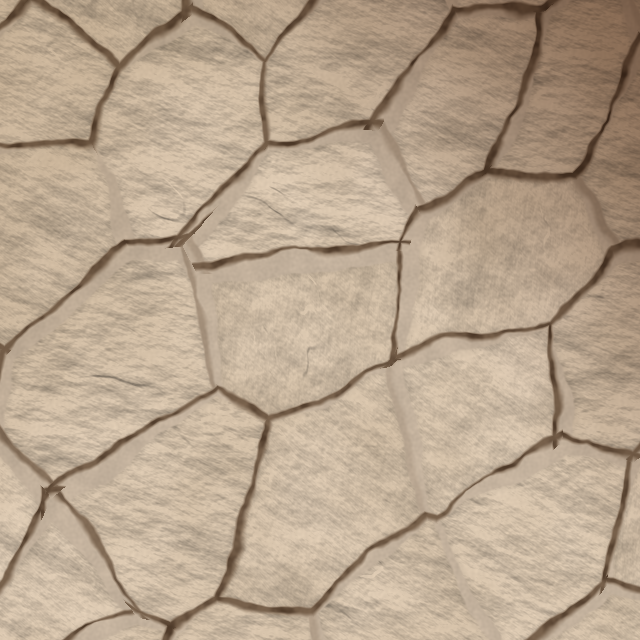
A WebGL 2 fragment shader for this texture:

```glsl
#version 300 es
precision highp float;
// Rough-hewn sandstone wall: irregular stones, pale mortar, shadowed joints.

uniform vec2 u_resolution;
out vec4 fragColor;

const vec3 PALE_STONE = vec3(0.83, 0.76, 0.675);
const vec3 WARM_STONE = vec3(0.755, 0.68, 0.585);
const vec3 MORTAR = vec3(0.765, 0.695, 0.615);
const vec3 BROWN_SHADE = vec3(0.45, 0.36, 0.275);
const vec3 DEEP_SHADE = vec3(0.27, 0.19, 0.125);
const vec2 SHADE_DIR = vec2(0.35, -0.937);               // where shadows fall
const mat2 TO_CELLS = mat2(2.17, -3.82, 2.73, 3.04);     // slanted, stretched grid

struct Stone { vec2 cell; float edge; float shadow; };

vec2 hash2(vec2 p) {
  vec3 h = fract(p.xyx * vec3(0.1031, 0.1030, 0.0973));
  h += dot(h, h.yzx + 33.33);
  return fract((h.xx + h.yz) * h.zy);
}

float corner(vec2 cell, vec2 offset) {
  return dot(hash2(cell) * 2.0 - 1.0, offset);
}

float gradientNoise(vec2 p) {
  vec2 i = floor(p), f = fract(p);
  vec2 u = f * f * f * (f * (f * 6.0 - 15.0) + 10.0);
  vec2 e = vec2(1.0, 0.0);
  float low = mix(corner(i, f), corner(i + e.xy, f - e.xy), u.x);
  float high = mix(corner(i + e.yx, f - e.yx), corner(i + e.xx, f - e.xx), u.x);
  return mix(low, high, u.y);
}

float fbm(vec2 p, int octaves) {
  float sum = 0.0, amp = 1.0;
  for (int i = 0; i < octaves; i++) {
    sum += amp * gradientNoise(p);
    p = mat2(1.6, 1.2, -1.2, 1.6) * p + 17.3;
    amp *= 0.5;
  }
  return sum;
}

mat2 rotation(float a) {
  return mat2(cos(a), sin(a), -sin(a), cos(a));
}

// Dark band below the upper stone; s runs across the joint, 0 at its centre
float shadowBand(float s, float gap, float width, float soft) {
  float start = smoothstep(-gap - soft, -gap + soft, s);
  return start * (1.0 - smoothstep(-gap + 0.55 * width, -gap + 1.5 * width, s));
}

// Voronoi stone with distance to its joint and the shadow lying in it
Stone findStone(vec2 p, float gap, float width, float soft) {
  vec2 q = TO_CELLS * p, base = floor(q), nearCell = base, nearest = vec2(9.0);
  for (int y = -1; y <= 1; y++)
    for (int x = -1; x <= 1; x++) {
      vec2 cell = base + vec2(x, y);
      vec2 r = cell + 0.06 + 0.88 * hash2(cell + 41.0) - q;
      if (dot(r, r) < dot(nearest, nearest)) { nearest = r; nearCell = cell; }
    }
  Stone stone = Stone(nearCell, 9.0, 0.0);
  for (int y = -2; y <= 2; y++)
    for (int x = -2; x <= 2; x++) {
      if (x == 0 && y == 0) continue;
      vec2 cell = nearCell + vec2(x, y);
      vec2 r = cell + 0.06 + 0.88 * hash2(cell + 41.0) - q;
      vec2 across = normalize(r - nearest);
      vec2 normal = across * TO_CELLS;
      float d = dot(0.5 * (r + nearest), across) / length(normal);
      float facing = dot(normalize(normal), SHADE_DIR);
      float s = facing > 0.0 ? -d : d;
      float band = shadowBand(s, gap, width, soft) * smoothstep(0.02, 0.4, abs(facing));
      stone.edge = min(stone.edge, d);
      stone.shadow = max(stone.shadow, band);
    }
  return stone;
}

// Height of a split face: layered grain plus broken ledges
float relief(vec2 p, float ledgeAmount) {
  float t = 3.0 * fbm(p * 4.5, 4);
  float ledge = floor(t) + smoothstep(0.0, 0.16, fract(t));
  return fbm(p * 7.0, 6) + ledgeAmount * ledge;
}

float faceShading(vec2 p, vec2 cell) {
  vec2 seed = hash2(cell + 5.0);
  mat2 turn = rotation(0.2 + 1.1 * seed.x);
  vec2 stretch = vec2(0.8, 1.6), reach = 0.0014 * SHADE_DIR;
  float ledges = 0.17 * smoothstep(0.0, 0.35, gradientNoise(p * 6.0 + seed * 30.0));
  float above = relief(turn * (p - reach) * stretch + seed * 20.0, ledges);
  float below = relief(turn * (p + reach) * stretch + seed * 20.0, ledges);
  return clamp((below - above) * 2.3, -0.34, 0.07);
}

// Light fades to a reddish brown at upper right, slightly at upper left
vec3 wallLight(vec2 p) {
  float dusk = smoothstep(0.75, 1.4, dot(p, vec2(0.75, 0.6)));
  float side = smoothstep(0.0, 1.0, p.y - p.x);
  return mix(vec3(1.0), vec3(0.62, 0.53, 0.47), dusk) * mix(vec3(1.0), vec3(0.92, 0.9, 0.87), side);
}

void main() {
  float unit = min(u_resolution.x, u_resolution.y);
  vec2 p = gl_FragCoord.xy / unit;
  float soft = 0.0014 + 0.7 / unit;

  // Joints: wavering outline, gap and shadow width
  vec2 warp = 0.028 * vec2(fbm(p * 5.0, 5), fbm(p * 5.0 + 60.0, 5));
  float gap = mix(0.004, 0.021, smoothstep(-0.35, 0.4, gradientNoise(p * 4.0 + 9.0)));
  float width = 0.0095 + 0.012 * fbm(p * 9.0 + 30.0, 3);
  Stone stone = findStone(p + warp, gap, max(width, 0.003), soft);

  // Stone faces and mortar
  float face = smoothstep(gap - soft, gap + soft, stone.edge);
  float rim = 1.0 - smoothstep(gap, gap + 0.012, stone.edge);
  float tone = 0.35 + 0.7 * fbm(p * 5.0 + 80.0, 4) + 0.35 * (hash2(stone.cell).x - 0.5);
  vec3 rock = mix(PALE_STONE, WARM_STONE, clamp(tone, 0.0, 1.0));
  rock *= 1.0 + faceShading(p, stone.cell) - 0.05 * rim;
  vec3 bed = MORTAR * (1.0 + 0.07 * fbm(p * 22.0, 4));
  vec3 color = mix(bed, rock, face);

  // Joint shadows with a broken dark core
  float core = smoothstep(0.5, 1.0, stone.shadow) * smoothstep(-0.25, 0.55, fbm(p * 28.0, 3));
  color = mix(color, mix(BROWN_SHADE, DEEP_SHADE, core), 0.94 * stone.shadow);

  color *= 1.0 + 0.05 * gradientNoise(p * 170.0);
  fragColor = vec4(color * wallLight(p), 1.0);
}
```
